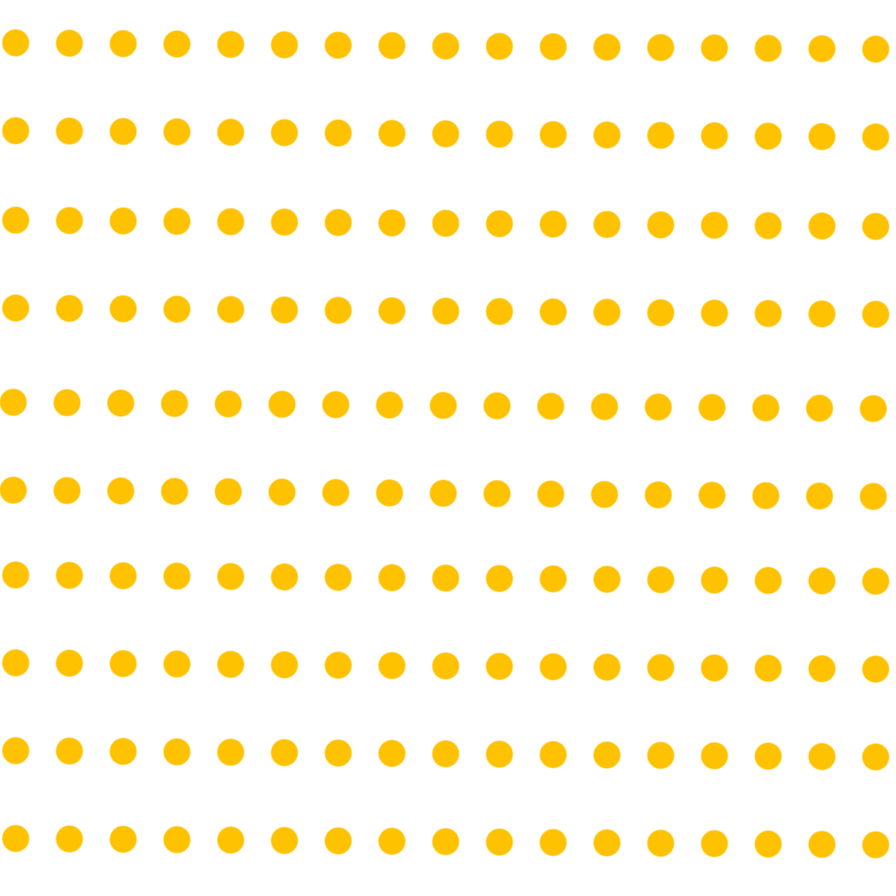
Give the GLSL for this pattern, as a three.js fragment shader.

```glsl
// Rows of amber dots on white, gently tilted, with slightly uneven row spacing.
varying vec2 vUv;

const vec3 PAPER = vec3(1.0);
const vec3 AMBER = vec3(1.0, 0.76, 0.0);

const int ROWS = 10;
const float COLUMNS = 17.0;
const vec2 FIRST_DOT = vec2(0.0175, 0.9522);  // centre of the top left dot
const vec2 PITCH = vec2(0.05999, 0.09805);    // spacing across and down
const float RADIUS = 0.0150;
const float SOFTNESS = 0.0012;                // half width of the smoothed edge
const float TILT = 0.0073;                    // fall per unit across

// Downward slips of the row groups, and the sideways slip of the middle pair
const float UPPER_DROP = 0.0018;
const float MIDDLE_DROP = 0.0090;
const float LOWER_DROP = 0.0056;
const float MIDDLE_SHIFT = -0.0027;

// Offset of a row from the even grid; rows count from the top
vec2 rowSlip(float row) {
  if (row < 2.0) return vec2(0.0);
  if (row < 4.0) return vec2(0.0, -UPPER_DROP);
  if (row < 6.0) return vec2(MIDDLE_SHIFT, -MIDDLE_DROP);
  return vec2(0.0, -LOWER_DROP);
}

// Distance to the edge of the nearest dot in one row
float rowDistance(vec2 p, float row) {
  vec2 start = FIRST_DOT + rowSlip(row) - vec2(0.0, row * PITCH.y);
  float column = clamp(floor((p.x - start.x) / PITCH.x + 0.5), 0.0, COLUMNS - 1.0);
  float across = column * PITCH.x;
  vec2 centre = start + vec2(across, -across * TILT);
  return length(p - centre) - RADIUS;
}

void main() {
  float dist = 1.0;
  for (int row = 0; row < ROWS; row++) {
    dist = min(dist, rowDistance(vUv, float(row)));
  }

  float coverage = 1.0 - smoothstep(-SOFTNESS, SOFTNESS, dist);
  gl_FragColor = vec4(mix(PAPER, AMBER, coverage), 1.0);
}
```
